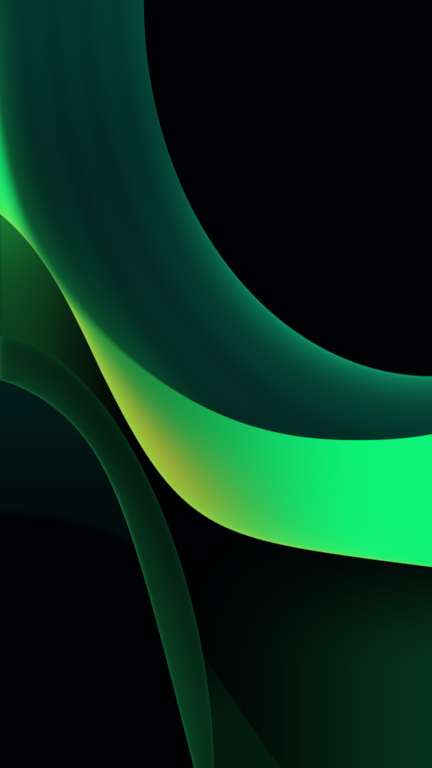
A WebGL 1 fragment shader for this background:

```glsl
precision highp float;
// Flowing emerald ribbons with an amber-lit fold on a black background.

uniform vec2 u_resolution;

const vec3 BLACK = vec3(0.005, 0.008, 0.012);
const vec3 TEAL = vec3(0.008, 0.15, 0.13);
const vec3 TEAL_RIM = vec3(0.05, 0.46, 0.29);
const vec3 LEAF = vec3(0.12, 0.50, 0.22);
const vec3 EMERALD = vec3(0.05, 0.95, 0.47);
const vec3 AMBER = vec3(0.70, 0.63, 0.18);
const vec3 LIME = vec3(0.50, 0.92, 0.30);
const vec3 FOLD = vec3(0.09, 0.50, 0.21);
const vec3 RIBBON = vec3(0.025, 0.20, 0.105);
const vec3 RIBBON_RIM = vec3(0.12, 0.48, 0.26);
const vec3 FLOOR = vec3(0.018, 0.20, 0.11);
const vec3 HOLLOW = vec3(0.008, 0.10, 0.085);

const vec2 VOID_CENTER = vec2(1.0, 0.0);
const vec2 VOID_RADII = vec2(0.667, 0.49);
const vec2 RIBBON_RADII = vec2(0.495, 0.5625);
const float RIBBON_POWER = 1.8;
const float HOLLOW_TOP = 0.495;
const float STEP = 0.003;

float softSign(float x) {
  return 1.0 - 2.0 / (exp(2.0 * x) + 1.0);
}

// Curves: height below the top, as a function of x
float sheetTop(float x) {
  return 0.573 - 0.465 * pow(abs(x - 0.83), 2.31) - 0.09 * exp(-x / 0.04);
}

float sheetBottom(float x) {
  float t = x - 0.235;
  return 0.485 + 0.2 * softSign(t / 0.19) + 0.07 * t + 0.09 * min(t, 0.0);
}

// Left edge of the lower ribbon: x as a function of depth
float hollowEdge(float y) {
  float w = max(y - HOLLOW_TOP, 0.0);
  return 0.44 * w + 0.227 * (1.0 - exp(-pow(w / 0.058, 0.85)));
}

float fill(float d) {
  float px = 1.0 / u_resolution.y;
  return smoothstep(-px, px, d);
}

float glow(float d, float width) {
  return exp(-abs(d) / width);
}

void main() {
  vec2 p = gl_FragCoord.xy / u_resolution;
  p.y = 1.0 - p.y;
  float aspect = u_resolution.x / u_resolution.y;

  // Approximate distances, in canvas heights
  float topSlope = (sheetTop(p.x + STEP) - sheetTop(p.x - STEP)) / (2.0 * STEP * aspect);
  float lowSlope = (sheetBottom(p.x + STEP) - sheetBottom(p.x - STEP)) / (2.0 * STEP * aspect);
  float hollowSlope = (hollowEdge(p.y + STEP) - hollowEdge(p.y - STEP)) * aspect / (2.0 * STEP);
  float aboveTop = (sheetTop(p.x) - p.y) / sqrt(1.0 + topSlope * topSlope);
  float aboveLow = (sheetBottom(p.x) - p.y) / sqrt(1.0 + lowSlope * lowSlope);
  float outHollow = (p.x - hollowEdge(p.y)) * aspect / sqrt(1.0 + hollowSlope * hollowSlope);
  float outVoid = (length((p - VOID_CENTER) / VOID_RADII) - 1.0) * 0.42;
  vec2 q = pow(abs(vec2(p.x, 1.0 - p.y)) / RIBBON_RADII, vec2(RIBBON_POWER));
  float inRibbon = (1.0 - pow(q.x + q.y, 1.0 / RIBBON_POWER)) * 0.38;

  // Dark floor at the lower right, with a faint crease
  float floorLight = smoothstep(0.4, 1.05, p.x) * smoothstep(0.67, 0.88, p.y);
  vec3 lower = mix(BLACK, FLOOR, floorLight);
  float creaseX = 0.465 + 1.2 * (p.y - 0.846) - 0.5 * (1.0 - p.y) * (p.y - 0.846);
  float crease = fill((creaseX - p.x) * 0.4) * smoothstep(0.80, 0.95, p.y);
  lower = mix(lower, FLOOR * 0.62, crease * 0.8);

  // Shaded fold between the sheet and the ribbon
  float foldLight = smoothstep(0.34, 0.0, p.x) * mix(0.4, 1.0, glow(p.y - 0.28, 0.08));
  lower += FOLD * foldLight;

  // Lower ribbon
  float ribbonLight = 0.7 + 0.4 * smoothstep(0.25, 0.0, p.x) + 0.4 * smoothstep(0.6, 1.0, p.y);
  vec3 ribbon = RIBBON * ribbonLight * mix(0.75, 1.0, smoothstep(0.0, 0.05, inRibbon));
  ribbon += RIBBON * 0.45 * glow(inRibbon, 0.004);
  float rimLight = 0.35 + 0.65 * glow(p.y - 0.66, 0.14);
  ribbon += RIBBON_RIM * rimLight * (0.65 * glow(outHollow, 0.002) + 0.15 * glow(outHollow, 0.015));
  lower = mix(lower, ribbon, fill(inRibbon));

  // Hollow inside the ribbon
  float hollowFloor = 0.667 + 0.4 * p.x * p.x;
  float hollowLight = smoothstep(hollowFloor + 0.006, hollowFloor - 0.006, p.y);
  hollowLight *= mix(1.0, 0.4, smoothstep(0.50, 0.68, p.y));
  lower = mix(lower, BLACK + HOLLOW * hollowLight, fill(-outHollow));

  // Bright sheet, amber along its lower left bend
  float across = clamp((p.y - sheetTop(p.x)) / max(sheetBottom(p.x) - sheetTop(p.x), 0.01), 0.0, 1.0);
  float brightness = smoothstep(0.2, 0.88, p.x) + smoothstep(0.18, 0.02, p.x);
  vec3 sheet = mix(LEAF, EMERALD, clamp(brightness, 0.0, 1.0));
  float bend = (p.x - 0.34) / 0.22;
  sheet = mix(sheet, AMBER, exp(-bend * bend) * smoothstep(0.05, 0.95, across));
  sheet = mix(sheet, LIME, 0.6 * glow(aboveLow, 0.018) * smoothstep(1.1, 0.5, p.x));
  sheet = mix(sheet, vec3(0.74, 0.85, 0.32), 0.6 * glow(aboveLow, 0.002));

  // Teal band above the sheet, lit along the void
  float rimGain = mix(0.22, 1.0, smoothstep(0.1, 0.48, p.y));
  vec3 band = TEAL * (1.0 + 0.35 * smoothstep(0.25, 0.0, p.y) + 0.05 * sin(outVoid * 130.0));
  band += TEAL_RIM * rimGain * (0.75 * glow(outVoid, 0.035) + 0.3 * glow(outVoid, 0.003));
  band += vec3(0.05, 0.25, 0.07) * glow(aboveTop, 0.028) * smoothstep(0.6, 0.1, p.x);
  band = mix(BLACK, band, fill(outVoid));

  // Layers, with a soft join where the sheet meets the band on the left
  float joinWidth = mix(0.013, 1.0 / u_resolution.y, smoothstep(0.0, 0.42, p.x));
  vec3 upper = mix(sheet, band, smoothstep(-joinWidth, joinWidth, aboveTop));
  gl_FragColor = vec4(mix(lower, upper, fill(aboveLow)), 1.0);
}
```
